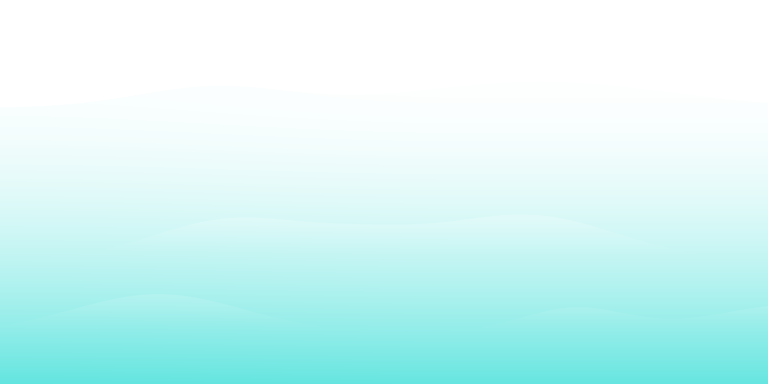
Write a WebGL 2 fragment shader that draws this background.

```glsl
#version 300 es
precision highp float;
// Soft aqua haze rising to white, with three faint rolling wave crests.

#define TINT_STRENGTH 0.59   // tint at the bottom edge
#define TINT_TOP 0.78        // height where the tint ends
#define TINT_CURVE 1.75      // falloff of the tint
#define HAZE_BASE 0.009      // even tint under the far crest
#define HAZE_LEFT 0.013      // extra tint towards the left
#define MIDDLE_LIGHT 0.032   // glow of the middle crest
#define NEAR_LIGHT 0.040     // glow of the near crest

uniform vec2 u_resolution;
out vec4 fragColor;

// Color removed from white by a full tint: red falls most
const vec3 AQUA_ABSORPTION = vec3(1.0, 0.17, 0.205);

// Smooth hill with a peak height, center and half width
float hill(float x, float center, float width, float peak) {
    float d = (x - center) / width;
    return peak * exp(-d * d);
}

// Crest heights as functions of x
float farCrest(float x) {
    return 0.719 + hill(x, 0.28, 0.143, 0.055) + hill(x, 0.703, 0.234, 0.068);
}

float middleCrest(float x) {
    return 0.318 + hill(x, 0.306, 0.152, 0.112) + hill(x, 0.482, 0.104, 0.039)
                 + hill(x, 0.684, 0.169, 0.122);
}

float nearCrest(float x) {
    return 0.135 + hill(x, 0.206, 0.156, 0.099) + hill(x, 0.749, 0.098, 0.0625)
                 + hill(x, 1.042, 0.156, 0.073);
}

// Antialiased coverage of the region under a crest
float below(float crest, float y) {
    float edge = 0.75 / u_resolution.y;
    return smoothstep(-edge, edge, crest - y);
}

void main() {
    vec2 uv = gl_FragCoord.xy / u_resolution;

    // Vertical tint and side haze, cut off by the far crest
    float depth = clamp(1.0 - uv.y / TINT_TOP, 0.0, 1.0);
    float tint = TINT_STRENGTH * pow(depth, TINT_CURVE);
    tint += HAZE_BASE + HAZE_LEFT * (1.0 - smoothstep(0.0, 0.6, uv.x));
    tint *= below(farCrest(uv.x), uv.y);

    // Light crests that dissolve downwards
    tint -= MIDDLE_LIGHT * below(middleCrest(uv.x), uv.y) * smoothstep(0.32, 0.445, uv.y);
    tint -= NEAR_LIGHT * below(nearCrest(uv.x), uv.y) * smoothstep(0.12, 0.235, uv.y);

    fragColor = vec4(1.0 - AQUA_ABSORPTION * tint, 1.0);
}
```
